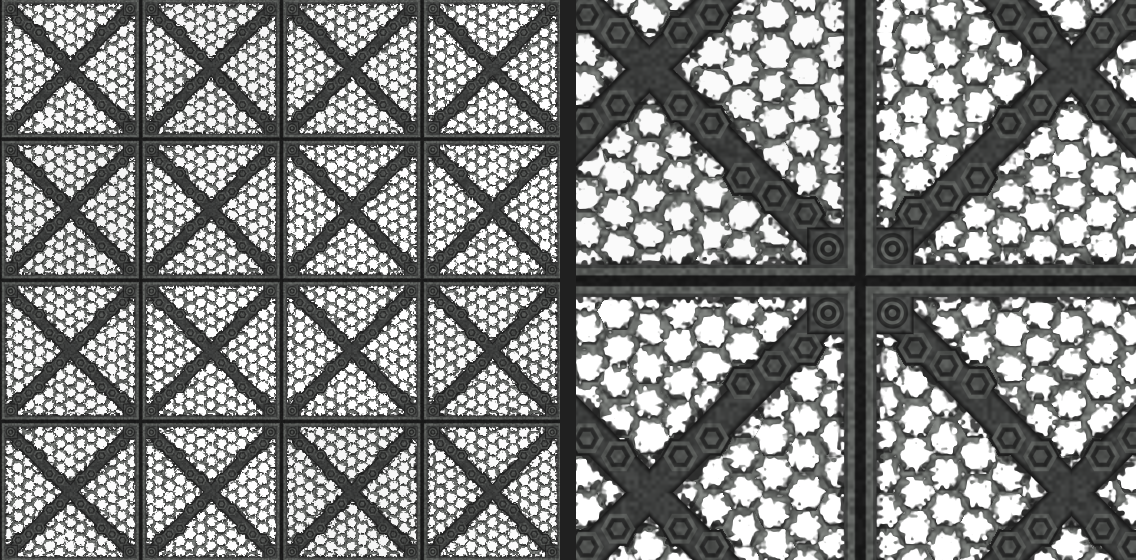
Left: the whole. Right: its middle third, enlarged.
A Shadertoy shader for this texture:

```glsl
const vec2 PERIOD = vec2(0.2513, 0.2520);  // tile size on the canvas
const vec2 ORIGIN = vec2(0.5026, 0.4995);  // one crossing of the seams
// Lengths below are fractions of a tile
const float ROW = 0.0855;                  // vertical pitch of the honeycomb
const float FRAME = 0.038;
const float SEAM = 0.012;
const float BAR_HALF = 0.040;
const float BOSS_REACH = 0.026;            // cells this near a diagonal are filled
const float BOLT_POS = 0.424;
const float LUG_HALF = 0.050;
const float BOLT_RADIUS = 0.032;
const float GRAIN = 390.0;                 // noise cells across the canvas
const float RAGGED = 0.55;                 // roughness of the hole edges
const float HOLE_JITTER = 0.14;

const vec3 WHITE = vec3(0.99);
const vec3 LIP = vec3(0.37, 0.38, 0.37);
const vec3 PLASTIC = vec3(0.235, 0.24, 0.237);
const vec3 RIDGE = vec3(0.35, 0.36, 0.35);
const vec3 DARK = vec3(0.10);

float hash(vec2 p) {
    vec3 q = fract(p.xyx * vec3(0.1031, 0.1030, 0.0973));
    q += dot(q, q.yzx + 33.33);
    return fract((q.x + q.y) * q.z);
}

float noise(vec2 p) {
    vec2 i = floor(p), f = fract(p);
    f = f * f * (3.0 - 2.0 * f);
    return mix(mix(hash(i), hash(i + vec2(1, 0)), f.x),
               mix(hash(i + vec2(0, 1)), hash(i + 1.0), f.x), f.y);
}

// Flat-topped hexagon measure: equals the inradius on its edges
float hexDist(vec2 p) {
    p = abs(p);
    return max(p.y, 0.8660 * p.x + 0.5 * p.y);
}

// Centre of the nearest honeycomb cell
vec2 hexCenter(vec2 p) {
    vec2 s = ROW * vec2(1.7321, 1.0);
    vec2 a = s * (floor(p / s + vec2(0.5, 0.0)) + vec2(0.0, 0.5));
    vec2 b = s * (floor(p / s + vec2(0.0, 0.5)) + vec2(0.5, 0.0));
    return dot(p - a, p - a) < dot(p - b, p - b) ? a : b;
}

float diagonalDist(vec2 p) {
    return abs(abs(p.x) - abs(p.y)) * 0.7071;
}

float cover(float d, float aa) {
    return 1.0 - smoothstep(-aa, aa, d);
}

float stroke(float d, float halfWidth, float aa) {
    return cover(abs(d) - halfWidth, aa);
}

void mainImage(out vec4 fragColor, in vec2 fragCoord) {
    vec2 uv = fragCoord / iResolution.xy;
    vec2 grid = (uv - ORIGIN) / PERIOD;
    vec2 tile = floor(grid);
    vec2 p = grid - tile - 0.5;
    float aa = 0.8 / (iResolution.y * PERIOD.y);
    float grain = noise(uv * GRAIN + 400.0) - 0.5;

    // Cell and its random variation
    vec2 center = hexCenter(p);
    vec2 q = p - center;
    vec2 seed = floor(center / ROW * 4.0 + 0.5) + tile * 61.0 + 500.0;
    vec2 jitter = vec2(hash(seed), hash(seed + 17.0)) - 0.5;
    float hexD = hexDist(q);

    // Distances to the solid parts
    float edge = 0.5 - max(abs(p.x), abs(p.y));
    float frameD = edge - FRAME;
    float bossD = diagonalDist(center) < BOSS_REACH ? hexD - 0.47 * ROW : 1.0;
    float barD = min(diagonalDist(p) - BAR_HALF, bossD);
    vec2 corner = abs(p) - BOLT_POS;
    float lugD = max(abs(corner.x), abs(corner.y)) - LUG_HALF;
    float boltR = length(corner);

    // Ragged holes in the honeycomb, with a dark lower side
    float h = hexDist(q - jitter * 0.1 * ROW) / (0.5 * ROW);
    h += HOLE_JITTER * (hash(seed + 31.0) - 0.5);
    float shade = smoothstep(0.2, -0.4, q.y / ROW + 0.3 * grain);
    vec3 wall = mix(LIP, DARK, 0.75 * shade * (1.0 - smoothstep(0.85, 1.0, h)));
    wall *= 1.0 + 0.8 * grain;
    float hole = 1.0 - smoothstep(0.64, 0.85, h + RAGGED * grain);
    vec3 col = mix(wall, WHITE, hole);

    // Contact shadow around the solid parts
    float solidD = min(min(barD, frameD), lugD);
    col = mix(col, DARK, 0.8 * cover(solidD - 0.010 - 0.03 * grain, 0.006));

    // Diagonal bars with hexagonal bosses
    vec3 bar = mix(DARK, PLASTIC, smoothstep(0.0, 0.014, -barD));
    if (bossD < 1.0) {
        bar = mix(bar, RIDGE, 0.75 * stroke(hexD - 0.34 * ROW, 0.006, aa));
        bar = mix(bar, DARK, 0.6 * stroke(hexD - 0.24 * ROW, 0.005, aa));
        bar = mix(bar, RIDGE, 0.6 * cover(hexD - 0.17 * ROW, aa));
    }
    col = mix(col, bar * (1.0 + 0.4 * grain), cover(barD, aa));

    // Corner lugs and bolts
    vec3 lug = mix(DARK, PLASTIC * 1.15, smoothstep(0.0, 0.012, -lugD));
    lug = mix(lug, RIDGE, cover(boltR - BOLT_RADIUS, aa));
    lug = mix(lug, DARK, 0.7 * stroke(boltR - BOLT_RADIUS, 0.005, aa));
    lug = mix(lug, DARK, 0.8 * stroke(boltR - 0.014, 0.005, aa));
    col = mix(col, lug * (1.0 + 0.4 * grain), cover(lugD, aa));

    // Frame rails and the seam between tiles
    vec3 rail = mix(PLASTIC, RIDGE, stroke(edge - 0.022, 0.008, aa));
    rail = mix(rail, DARK, cover(edge - SEAM, aa));
    col = mix(col, rail * (1.0 + 0.4 * grain), cover(frameD, aa));

    col *= 0.97 + 0.06 * hash(tile + 90.0);
    fragColor = vec4(clamp(col, 0.0, 1.0), 1.0);
}
```
